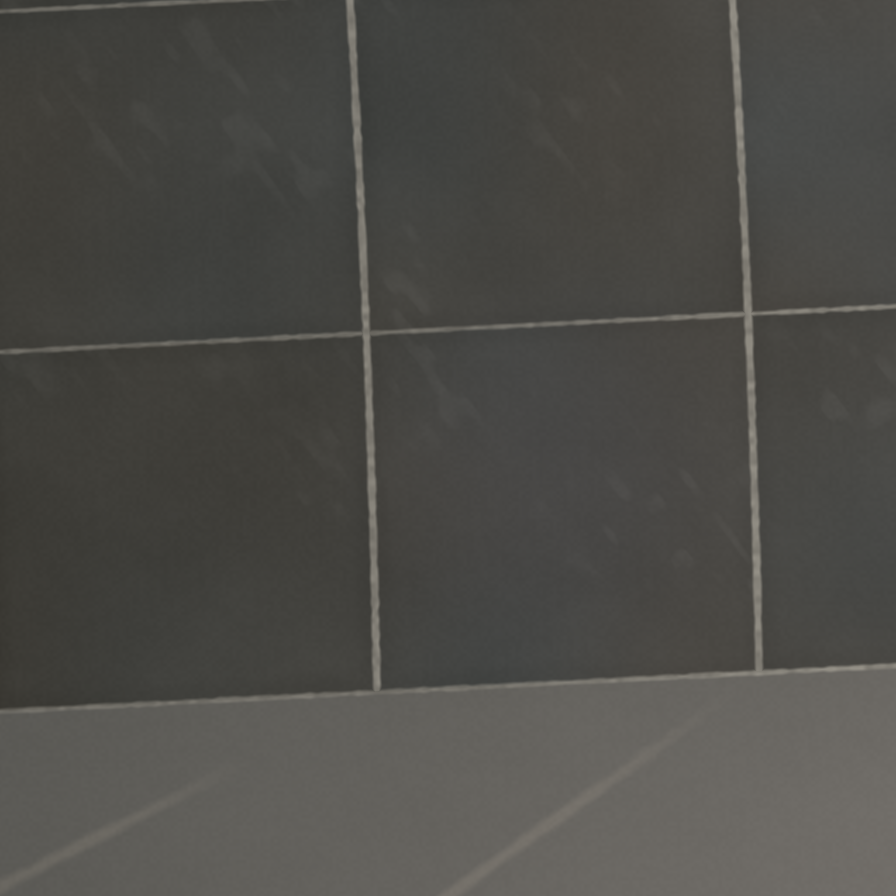
This pattern is drawn by a Shadertoy shader. Its source:

```glsl
#define TILE_SIZE vec2(0.427, 0.40)
#define FLOOR_EDGE 0.206
#define ROW_TILT 0.051
#define GROUT_HALF vec2(0.0042, 0.0026)
#define GROUT_WOBBLE 0.0016
#define GROUT_COLOR vec3(0.53, 0.515, 0.48)
#define TILE_DARK vec3(0.238, 0.237, 0.220)
#define TILE_LIGHT vec3(0.307, 0.303, 0.290)
#define WALL_DARK vec3(0.345, 0.342, 0.325)
#define WALL_LIGHT vec3(0.455, 0.440, 0.420)
#define WEAR 0.045
#define GRAIN 0.012

float hash(vec2 p) {
    return fract(sin(dot(p, vec2(127.1, 311.7))) * 43758.5453);
}

float noise(vec2 p) {
    vec2 i = floor(p), f = fract(p);
    f = f * f * (3.0 - 2.0 * f);
    return mix(mix(hash(i), hash(i + vec2(1, 0)), f.x),
               mix(hash(i + vec2(0, 1)), hash(i + vec2(1, 1)), f.x), f.y);
}

float fbm(vec2 p) {
    float sum = 0.0, amp = 0.5;
    for (int i = 0; i < 5; i++) {
        sum += amp * noise(p);
        p = mat2(1.6, 1.2, -1.2, 1.6) * p + 7.3;
        amp *= 0.5;
    }
    return sum;
}

// Tile coordinates: columns lean and bow, rows tilt and shrink upward
vec2 floorCoord(vec2 uv) {
    float down = 1.0 - uv.y;
    float height = uv.y - ROW_TILT * uv.x - FLOOR_EDGE;
    float column = (uv.x - 0.3906 - down * (0.059 - 0.026 * down)) / TILE_SIZE.x;
    return vec2(column, height * (2.423 + 0.176 * height));
}

vec3 tileColor(vec2 uv, vec2 cell) {
    vec2 shift = 17.0 * vec2(hash(cell), hash(cell + 5.7));
    float light = 0.08 + 0.72 * uv.x + 0.12 * (hash(cell + 2.1) - 0.5);
    vec3 color = mix(TILE_DARK, TILE_LIGHT, clamp(light, 0.0, 1.0));

    // Cloudy stone and slow brown, green and blue tints
    color += WEAR * (fbm(uv * 7.0 + shift) - 0.48);
    float hue = noise(uv * 4.5 + shift.yx) - 0.5;
    color += hue * vec3(0.018, 0.0, -0.014);
    color += vec3(-0.006, 0.0, 0.014) * smoothstep(0.3, 0.0, length(uv - vec2(0.62, 0.46)));

    // Faint slanted scuffs in patches
    vec2 along = mat2(0.8, 0.6, 0.6, -0.8) * uv;
    float scuff = smoothstep(0.62, 0.9, noise(along * vec2(75.0, 28.0) + shift));
    color += 0.022 * scuff * smoothstep(0.45, 0.7, fbm(uv * 6.0 + shift + 3.0));
    return color;
}

vec3 wallColor(vec2 uv) {
    float light = 0.12 + 0.68 * uv.x + 0.9 * (0.12 - uv.y) * (0.3 + uv.x);
    vec3 color = mix(WALL_DARK, WALL_LIGHT, clamp(light, 0.0, 1.0));
    color += 0.018 * (fbm(uv * vec2(6.0, 10.0)) - 0.48);

    // Soft reflections of the grout, one per column
    for (int i = 0; i < 2; i++) {
        float k = float(i);
        vec2 dir = normalize(vec2(1.0, 0.51 + 0.20 * k));
        vec2 p = uv - vec2(-0.02 + 0.52 * k, 0.0);
        float across = abs(p.x * dir.y - p.y * dir.x);
        across += 0.003 * (noise(uv * 60.0) - 0.5);
        float fade = 1.0 - smoothstep(0.15, 0.36 + 0.07 * k, dot(p, dir));
        color += vec3(0.055, 0.048, 0.04) * fade * smoothstep(0.011, 0.001, across);
    }
    return color;
}

void mainImage(out vec4 fragColor, in vec2 fragCoord) {
    vec2 uv = fragCoord / iResolution.xy;
    float blur = 1.0 / iResolution.y + 0.0012;
    vec2 grid = floorCoord(uv);

    float onFloor = smoothstep(-blur, blur, grid.y * TILE_SIZE.y);
    vec3 color = mix(wallColor(uv), tileColor(uv, floor(grid)), onFloor);

    // Ragged grout lines
    vec2 wobble = vec2(noise(uv * vec2(40.0, 110.0)), noise(uv * vec2(110.0, 40.0) + 9.0)) - 0.5;
    vec2 gap = abs(fract(grid + 0.5) - 0.5) * TILE_SIZE;
    gap = abs(gap + GROUT_WOBBLE * wobble);
    vec2 line = 1.0 - smoothstep(GROUT_HALF - blur, GROUT_HALF + blur, gap);
    line.x *= onFloor;
    line.y *= step(-0.25, grid.y) * mix(0.72, 1.0, smoothstep(0.5, 1.0, uv.x));
    float shade = 0.86 + 0.22 * noise(uv * 130.0) + 0.1 * uv.x;
    color = mix(color, GROUT_COLOR * shade, max(line.x, line.y) * 0.88);

    // Darkened tile edges beside the grout
    float edge = min(gap.x, gap.y);
    color -= 0.012 * onFloor * (1.0 - max(line.x, line.y)) * smoothstep(0.03, 0.004, edge);

    color += GRAIN * (noise(uv * 260.0) - 0.5);
    fragColor = vec4(color, 1.0);
}
```
